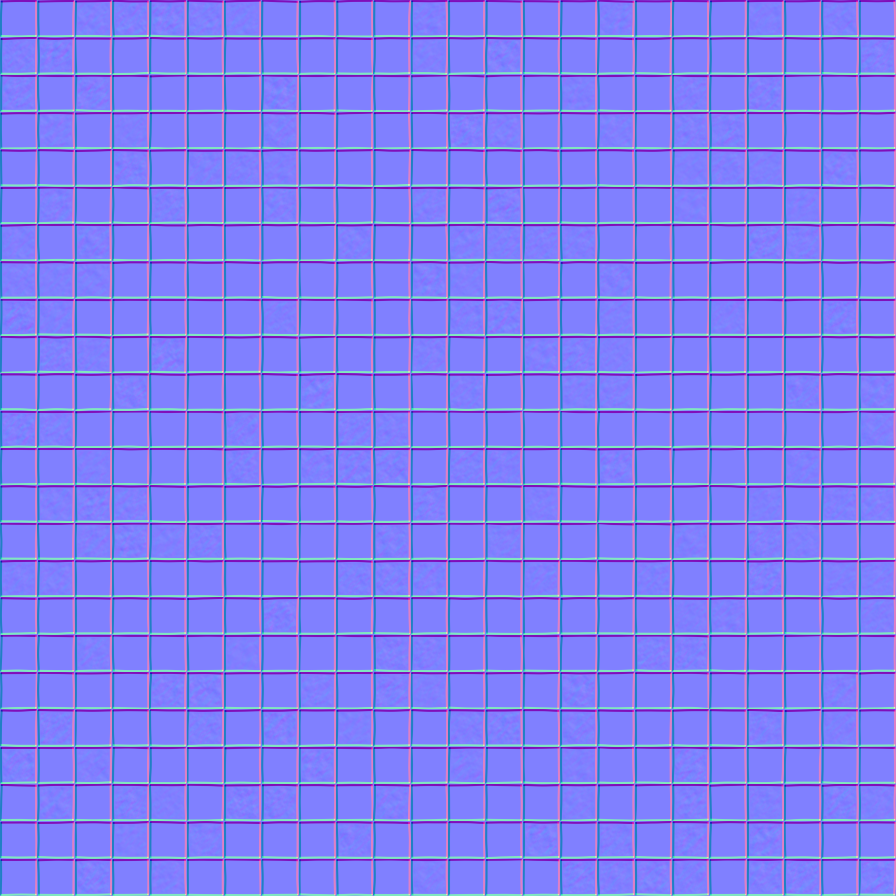
This texture map is drawn by a WebGL 2 fragment shader. Its source:

```glsl
#version 300 es
precision highp float;

uniform vec2 u_resolution;
out vec4 fragColor;

const float TILES = 24.0;          // repeats across and down
const float BEVEL_WIDTH = 0.054;   // the lengths below are in tiles
const float BEVEL_SOFTNESS = 0.016;
const float EDGE_WOBBLE = 0.034;
const float WOBBLE_BIAS = -0.013;
const float WOBBLE_FREQUENCY = 2.0;
const float CORNER_FADE = 0.04;
const float BEVEL_ANGLE = 1.1;     // tilt of the bevels in radians
const float LEFT_STRENGTH = 0.84;
const float RIGHT_STRENGTH = 0.84;
const float TOP_STRENGTH = 1.0;
const float BOTTOM_STRENGTH = 0.92;
const float ROUGH_SHARE = 0.36;    // fraction of tiles with a worn face
const float ROUGH_HEIGHT = 0.026;
const float GRADIENT_STEP = 0.03;
const int OCTAVES = 3;

float hash(vec2 p) {
    vec3 q = fract(p.xyx * vec3(0.1031, 0.1030, 0.0973));
    q += dot(q, q.yzx + 33.33);
    return fract((q.x + q.y) * q.z);
}

// Value noise that wraps after a whole number of lattice cells
float noise(vec2 p, float period) {
    vec2 i = floor(p);
    vec2 f = p - i;
    f = f * f * (3.0 - 2.0 * f);
    vec2 a = mod(i, period);
    vec2 b = mod(i + 1.0, period);
    return mix(mix(hash(a), hash(vec2(b.x, a.y)), f.x),
               mix(hash(vec2(a.x, b.y)), hash(b), f.x), f.y);
}

// Diagonally streaked relief; integer shear keeps it periodic
float relief(vec2 p) {
    vec2 q = vec2(3.0 * p.x + 3.0 * p.y, 5.0 * p.y - 5.0 * p.x);
    float period = TILES;
    float amplitude = 0.5;
    float height = 0.0;
    for (int i = 0; i < OCTAVES; i++) {
        height += amplitude * noise(q, period);
        q *= 2.0;
        period *= 2.0;
        amplitude *= 0.5;
    }
    return height;
}

// Uneven inset of one tile side: a slight tilt plus a fine waver
float inset(float along, float cellAlong, float cellAcross, float side) {
    float tilt = hash(vec2(cellAlong + 31.0 * side, cellAcross + 57.0));
    float slant = 0.5 + (along - 0.5) * (2.0 * tilt - 1.0);
    float waver = noise(vec2((cellAlong + along) * WOBBLE_FREQUENCY,
                             cellAcross + side * TILES), TILES * 12.0);
    return WOBBLE_BIAS + EDGE_WOBBLE * mix(slant, waver, 0.5);
}

// Band of slope just inside a tile side
float bevel(float d, float pixel) {
    float soft = max(BEVEL_SOFTNESS, 0.5 * pixel);
    return smoothstep(-0.5 * pixel, 0.5 * pixel, d)
         * (1.0 - smoothstep(BEVEL_WIDTH - soft, BEVEL_WIDTH + soft, d));
}

void main() {
    vec2 p = gl_FragCoord.xy / u_resolution * TILES;
    vec2 cell = floor(p);
    vec2 f = p - cell;
    vec2 pixel = TILES / u_resolution;

    // Bevelled sides
    float left = LEFT_STRENGTH * bevel(f.x - inset(f.y, cell.y, cell.x, 0.0), pixel.x);
    float right = RIGHT_STRENGTH * bevel(1.0 - f.x - inset(f.y, cell.y, cell.x, 1.0), pixel.x);
    float bottom = BOTTOM_STRENGTH * bevel(f.y - inset(f.x, cell.x, cell.y, 2.0), pixel.y);
    float top = TOP_STRENGTH * bevel(1.0 - f.y - inset(f.x, cell.x, cell.y, 3.0), pixel.y);

    // Flatten the corners where joints cross
    vec2 border = min(f, 1.0 - f);
    vec2 fade = smoothstep(0.0, CORNER_FADE, border.yx);
    vec2 lean = fade * vec2(right - left, bottom - top);
    float cover = dot(fade, vec2(right + left, bottom + top));

    // Worn faces on some tiles
    float pick = hash(cell + 113.0);
    float wear = step(pick, ROUGH_SHARE) * mix(0.6, 1.2, hash(cell + 271.0));
    float face = smoothstep(BEVEL_WIDTH, 2.0 * BEVEL_WIDTH, min(border.x, border.y));
    vec2 stepX = vec2(GRADIENT_STEP, 0.0);
    vec2 gradient = vec2(relief(p + stepX) - relief(p - stepX),
                         relief(p + stepX.yx) - relief(p - stepX.yx)) / (2.0 * GRADIENT_STEP);
    vec3 normal = normalize(vec3(-ROUGH_HEIGHT * wear * face * gradient, 1.0));

    // Blend in the bevel normals and encode as a colour
    normal += vec3(lean * sin(BEVEL_ANGLE), min(cover, 1.0) * (cos(BEVEL_ANGLE) - 1.0));
    fragColor = vec4(0.5 + 0.5 * normal, 1.0);
}
```
